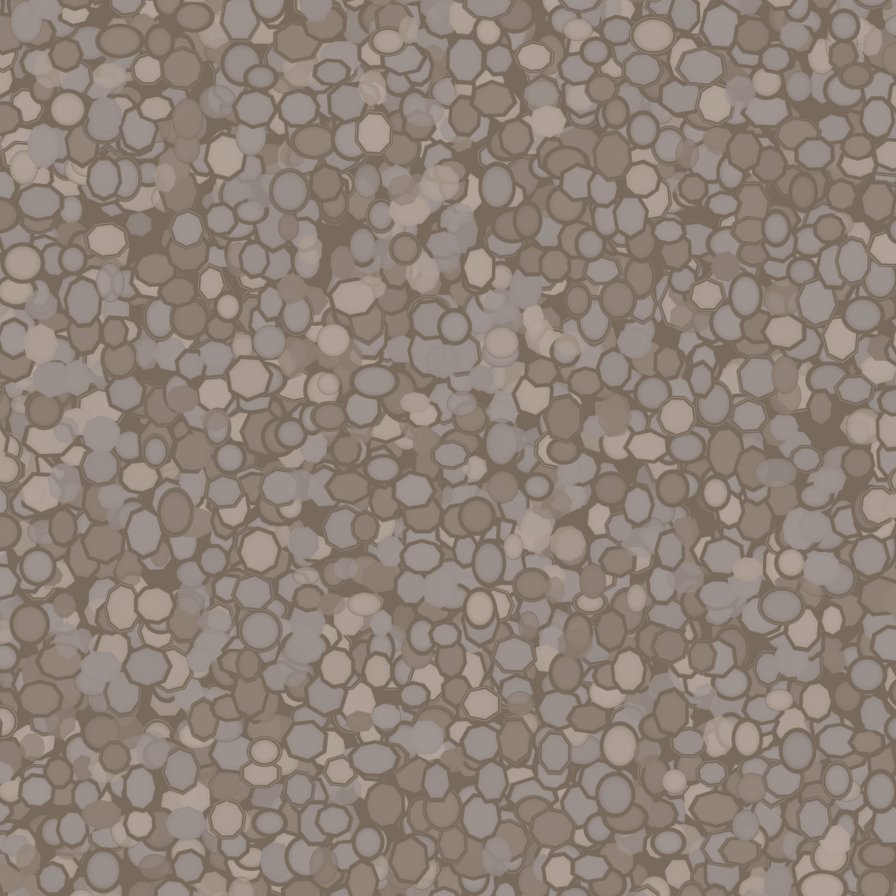
Give the GLSL for this pattern, as a three.js fragment shader.

```glsl
// Overlapping rounded pebbles set in dark grout.
// Several jittered grids are painted bottom to top; each pebble is a stretched
// polygon or ellipse, most with a grout rim, some soft edged and translucent.

varying vec2 vUv;

const float TAU = 6.2831853;
const int LAYERS = 4;
const float CELL = 0.042;    // grid spacing
const float EDGE = 0.0011;   // half width of a smoothed edge
const float RIM = 0.0044;    // grout width around a pebble

const vec3 GROUT = vec3(0.465, 0.415, 0.362);
const vec3 GREY = vec3(0.608, 0.574, 0.558);
const vec3 BROWN = vec3(0.562, 0.505, 0.465);
const vec3 SAND = vec3(0.682, 0.628, 0.588);

// Four random values from a cell and a seed, without sine.
vec4 hash4(vec3 p) {
  vec4 q = fract(p.xyzx * vec4(0.1031, 0.1030, 0.0973, 0.1099));
  q += dot(q, q.wzxy + 33.33);
  return fract((q.xxyz + q.yzzw) * q.zywx);
}

// Distance to a regular polygon with the given inner radius.
float polygonDistance(vec2 p, float radius, float sides, float turn) {
  float sector = TAU / sides;
  float angle = mod(atan(p.y, p.x) + turn, sector) - 0.5 * sector;
  return cos(angle) * length(p) - radius;
}

float fill(float d) {
  return 1.0 - smoothstep(-EDGE, EDGE, d);
}

vec3 pebbleColour(float pick, float tone) {
  vec3 colour = pick < 0.46 ? GREY : (pick < 0.79 ? BROWN : SAND);
  return colour + (tone - 0.5) * 0.03;
}

// Paints one pebble over the colour below it.
vec3 paintPebble(vec3 below, vec2 p, vec4 shape, vec4 look) {
  float radius = mix(0.0122, 0.0206, shape.x);
  float stretch = mix(0.83, 1.2, shape.y);
  vec2 q = p * vec2(stretch, 1.0 / stretch);
  bool soft = look.z < 0.32;
  float sides = 7.0 + floor(shape.z * 3.0);
  float d = soft ? length(q) - radius
                 : polygonDistance(q, radius, sides, shape.w * TAU);

  // Grout rim, sometimes with a faint contour line inside it.
  float rim = look.w < 0.68 ? RIM : 0.0;
  vec3 colour = mix(below, GROUT, fill(d - rim) * step(0.001, rim));
  vec3 stone = pebbleColour(look.x, look.y);
  float contour = 1.0 - smoothstep(0.0, 0.0013, abs(d - 0.6 * RIM));
  colour = mix(colour, stone, contour * 0.4 * step(look.w, 0.16));

  // Body, darkened gently towards its edge.
  float shade = smoothstep(-0.007, 0.0, d) * (soft ? 0.24 : 0.09);
  float opacity = look.w > 0.84 ? 0.72 : 0.97;
  colour = mix(colour, mix(stone, GROUT, shade), fill(d) * opacity);

  // Thin dark line around the soft pebbles.
  float line = 1.0 - smoothstep(0.0, 0.0014, abs(d));
  return mix(colour, GROUT * 0.95, line * (soft ? 0.35 : 0.0));
}

// Paints one jittered grid of pebbles.
vec3 paintLayer(vec3 below, vec2 uv, float seed) {
  vec2 grid = uv / CELL + seed * vec2(7.37, 11.61) + 20.0;
  vec2 home = floor(grid);
  vec3 colour = below;
  for (int y = -1; y <= 1; y++) {
    for (int x = -1; x <= 1; x++) {
      vec2 cell = home + vec2(float(x), float(y));
      vec4 place = hash4(vec3(cell, seed * 5.0 + 1.0));
      if (place.z < 0.87) {
        vec2 centre = cell + 0.5 + (place.xy - 0.5) * 0.84;
        vec4 shape = hash4(vec3(cell, seed * 5.0 + 2.0));
        vec4 look = hash4(vec3(cell, seed * 5.0 + 3.0));
        colour = paintPebble(colour, (grid - centre) * CELL, shape, look);
      }
    }
  }
  return colour;
}

void main() {
  vec3 colour = GROUT;
  for (int i = 0; i < LAYERS; i++) {
    colour = paintLayer(colour, vUv, float(i) + 1.0);
  }
  gl_FragColor = vec4(colour, 1.0);
}
```
